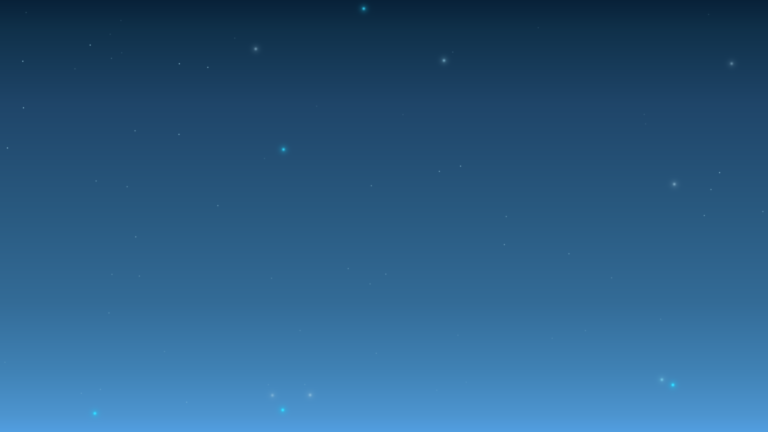
This background is drawn by a Shadertoy shader. Its source:

```glsl
// Three hashed values from 0 to 1
vec3 hash31(float n) {
    vec3 p = fract(n * vec3(0.1031, 0.1030, 0.0973));
    p += dot(p, p.yzx + 33.33);
    return fract((p.xxy + p.yzz) * p.zyx);
}

float ramp(float a, float b, float x) {
    return clamp((x - a) / (b - a), 0.0, 1.0);
}

// Vertical sky gradient, from the horizon up
vec3 skyColor(float h) {
    vec3 c = vec3(0.32, 0.62, 0.88);
    c = mix(c, vec3(0.30, 0.58, 0.81), ramp(0.00, 0.04, h));
    c = mix(c, vec3(0.25, 0.51, 0.71), ramp(0.04, 0.14, h));
    c = mix(c, vec3(0.20, 0.42, 0.59), ramp(0.14, 0.30, h));
    c = mix(c, vec3(0.16, 0.35, 0.50), ramp(0.30, 0.51, h));
    c = mix(c, vec3(0.12, 0.27, 0.41), ramp(0.51, 0.76, h));
    c = mix(c, vec3(0.06, 0.19, 0.29), ramp(0.76, 0.93, h));
    return mix(c, vec3(0.03, 0.13, 0.22), ramp(0.93, 1.00, h));
}

float spot(vec2 offset, float radius) {
    return exp(-dot(offset, offset) / (radius * radius));
}

void mainImage(out vec4 fragColor, in vec2 fragCoord) {
    float aspect = iResolution.x / iResolution.y;
    vec2 p = fragCoord / iResolution.y;
    vec3 color = skyColor(p.y);

    // Faint dust of stars, denser left of centre
    for (int i = 0; i < 60; i++) {
        vec3 r = hash31(float(i) + 11.0);
        vec2 center = vec2(pow(r.x, 1.3) * aspect, 0.06 + 0.92 * r.y);
        float strength = 0.08 + 0.4 * r.z * r.z;
        color = mix(color, vec3(0.65, 0.85, 0.92), strength * spot(p - center, 0.0019));
    }

    // Glowing stars, gathered near the bottom and top edges
    for (int i = 0; i < 12; i++) {
        vec3 r = hash31(float(i) + 101.0);
        float height = i % 2 == 0 ? 0.01 + 0.12 * r.y : 0.98 - 0.46 * r.y * r.y;
        vec2 offset = p - vec2(r.x * aspect, height);
        vec3 tint = mix(vec3(0.60, 0.76, 0.84), vec3(0.10, 0.80, 0.95), smoothstep(0.2, 0.6, r.z));
        float strength = 0.35 + 0.6 * r.z;
        color = mix(color, tint, 0.35 * strength * spot(offset, 0.010));
        color = mix(color, tint + 0.1, strength * spot(offset, 0.0035));
    }

    fragColor = vec4(color, 1.0);
}
```
